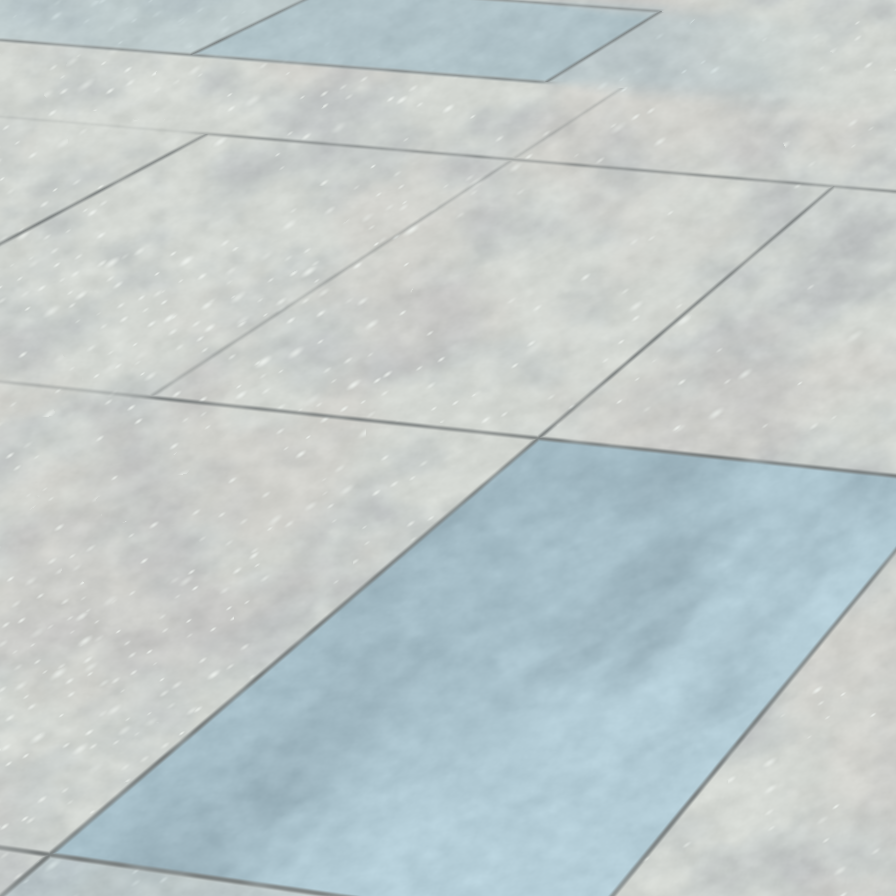
Give the GLSL for this texture, as a Shadertoy shader.

```glsl
// Worn stone paving in perspective: pale speckled slabs, blue slabs and thin dark joints.

const vec3 STONE_LIGHT = vec3(0.83, 0.845, 0.825);
const vec3 STONE_MID   = vec3(0.79, 0.81, 0.80);
const vec3 STONE_DARK  = vec3(0.75, 0.765, 0.765);
const vec3 STONE_WARM  = vec3(0.81, 0.79, 0.77);
const vec3 BLUE_DARK   = vec3(0.60, 0.69, 0.73);
const vec3 BLUE_MID    = vec3(0.645, 0.74, 0.78);
const vec3 BLUE_LIGHT  = vec3(0.73, 0.83, 0.87);
const vec3 BLUE_FAR    = vec3(0.67, 0.755, 0.785);
const vec3 JOINT_COLOR = vec3(0.46, 0.48, 0.48);
const vec3 SPECK_COLOR = vec3(0.93, 0.945, 0.93);

const float JOINT_HALF_WIDTH = 0.0013;  // at depth 1, in canvas heights
const float JOINT_SOFTNESS   = 0.0022;
const float COLUMN_SCALE     = 3.34;    // slab columns per projective unit
const float ROW_SCALE        = 3.636;
const float FAR_SLAB_WIDTH   = 1.26;    // wider slabs in the far blue row
const float FAR_ROW_START    = 1.40;
const float FAR_ROW_END      = 1.87;
const float ROW_JOINTS[5] = float[5](-1.0, 0.0, 1.0, FAR_ROW_START, FAR_ROW_END);

float hash(vec2 p) {
    return fract(sin(dot(p, vec2(127.1, 311.7))) * 43758.55);
}

float noise(vec2 p) {
    vec2 i = floor(p), f = fract(p);
    f = f * f * (3.0 - 2.0 * f);
    return mix(mix(hash(i), hash(i + vec2(1, 0)), f.x),
               mix(hash(i + vec2(0, 1)), hash(i + vec2(1, 1)), f.x), f.y);
}

float fbm(vec2 p) {
    float sum = 0.0, amp = 0.5;
    for (int i = 0; i < 4; i++) {
        sum += amp * noise(p);
        p = mat2(0.8, 0.6, -0.6, 0.8) * p * 2.03 + 7.3;
        amp *= 0.5;
    }
    return sum / 0.9375;
}

// Soft band that is 1 between lo and hi
float band(float x, float lo, float hi, float soft) {
    return smoothstep(lo - soft, lo + soft, x) * (1.0 - smoothstep(hi - soft, hi + soft, x));
}

// Blurred tilted chips, at most one per grid cell
float specks(vec2 p, float cells, float density) {
    vec2 q = p * cells, id = floor(q);
    vec2 d = fract(q) - 0.35 - 0.3 * vec2(hash(id + 3.1), hash(id + 7.7));
    d.y -= 0.35 * d.x;
    float size = mix(0.18, 0.34, hash(id + 11.3));
    float shape = 1.0 - smoothstep(0.0, size, length(d * vec2(1.0, 1.7)));
    return shape * step(hash(id), density) * mix(0.3, 1.0, hash(id + 19.0));
}

float jointLine(float dist, float depth) {
    float halfWidth = JOINT_HALF_WIDTH * depth;
    return 1.0 - smoothstep(halfWidth - JOINT_SOFTNESS, halfWidth + JOINT_SOFTNESS, dist);
}

void mainImage(out vec4 fragColor, in vec2 fragCoord) {
    vec2 uv = fragCoord / iResolution.xy;

    // Floor coordinates: each is a line equation divided by the horizon line
    float depth = 1.9453 - 0.00515 * uv.x - uv.y;
    float u = COLUMN_SCALE * (0.8526 * uv.x - uv.y - 0.0014) / depth;
    float v = ROW_SCALE * (uv.y + 0.1054 * uv.x - 0.5742) / depth;
    float uPerHeight = length(vec2(dFdx(u), dFdy(u))) * iResolution.y;
    float vPerHeight = length(vec2(dFdx(v), dFdy(v))) * iResolution.y;

    // Mottled pale stone
    vec2 grainPos = mat2(0.94, -0.34, 0.34, 0.94) * uv * vec2(1.0, 1.5);
    float blotch = fbm(grainPos * 13.0);
    float grain = fbm(grainPos * 45.0 + 5.0);
    vec3 color = mix(STONE_DARK, STONE_MID, smoothstep(0.2, 0.48, blotch));
    color = mix(color, STONE_LIGHT, smoothstep(0.42, 0.72, blotch + 0.12 * (uv.y - 0.4)));
    color = mix(color, STONE_WARM, 0.4 * smoothstep(0.45, 0.75, fbm(grainPos * 6.0 + 31.0)));
    color += 0.09 * (grain - 0.5);

    // White chips in clusters, thickest towards the upper left
    float cluster = smoothstep(0.3, 0.65, fbm(grainPos * 7.0 + 51.0));
    float density = mix(0.5, 0.14, smoothstep(0.1, 0.85, uv.x)) * cluster;
    float chips = max(specks(grainPos, 24.0, density), specks(grainPos + 0.37, 41.0, density));
    color = mix(color, SPECK_COLOR, 0.9 * chips);

    // Blue slabs: one near, a tinted one in front, and a far row fading to the right
    float column01 = band(u, 0.0, 1.0, 0.006);
    float nearBlue = column01 * band(v, -1.0, 0.0, 0.006);
    float frontTint = 0.35 * column01 * (1.0 - smoothstep(-1.01, -0.99, v));
    float farSlab = band(u, -2.0 * FAR_SLAB_WIDTH, -FAR_SLAB_WIDTH, 0.01);
    float rowBlur = mix(0.02, 0.08, smoothstep(0.6, 0.7, uv.x));
    float farBlue = band(v, FAR_ROW_START, FAR_ROW_END, rowBlur) * mix(0.5, 0.85, farSlab)
                  * (1.0 - smoothstep(0.7, 0.98, uv.x));
    float stain = fbm(vec2(u * 5.0, v * 3.0) + 13.0);
    float wear = smoothstep(0.5, 1.15, u - 0.3 * v + 1.1 * (stain - 0.5));
    vec3 blue = mix(BLUE_DARK, BLUE_MID, smoothstep(0.25, 0.6, stain));
    blue = mix(blue, BLUE_LIGHT, 0.8 * wear);
    blue = mix(blue, BLUE_FAR, step(1.0, v));
    blue += 0.08 * (grain - 0.5);
    color = mix(color, blue, max(max(nearBlue, farBlue), frontTint));

    // Joints between columns; the one at -1 exists only beyond the nearest slabs
    bool inFarRow = v > FAR_ROW_START;
    float slabWidth = inFarRow ? FAR_SLAB_WIDTH : 1.0;
    float column = round(u / slabWidth);
    float strength = 1.0;
    if (!inFarRow && column == -1.0) strength = v < 0.0 ? 0.0 : 0.45;
    if (v > 1.0 && !inFarRow) strength = column == -1.0 ? 0.35 : 0.0;
    if (v > FAR_ROW_END || (inFarRow && column > -0.5)) strength = 0.0;
    float joints = strength * jointLine(abs(u - column * slabWidth) / uPerHeight, depth);

    // Joints between rows, worn away along part of their length
    for (int i = 0; i < 5; i++) {
        float kept = mix(0.35, 1.0, smoothstep(-1.1, -0.95, u));
        if (i == 2) kept = mix(0.15, 0.75, smoothstep(-2.1, -1.95, u));
        if (i == 3) kept = mix(0.8, 0.0, smoothstep(-1.3, -1.2, u));
        if (i == 4) kept = 0.7 * farSlab;
        joints = max(joints, kept * jointLine(abs(v - ROW_JOINTS[i]) / vPerHeight, depth));
    }
    joints *= 0.6 + 0.4 * noise(uv * 45.0);
    color = mix(color, JOINT_COLOR, joints);

    fragColor = vec4(clamp(color, 0.0, 1.0), 1.0);
}
```
